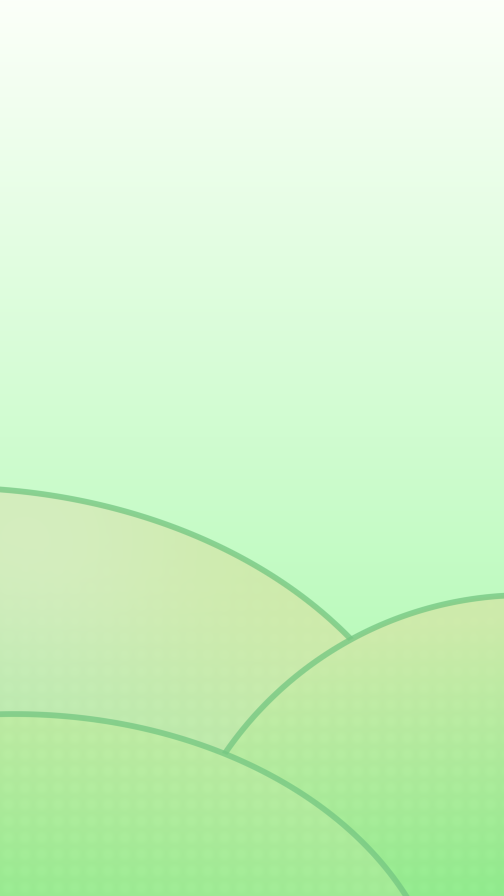
Give the GLSL for this background, as a Shadertoy shader.

```glsl
#define SKY_TOP vec3(0.985, 1.0, 0.975)
#define SKY_LOW vec3(0.735, 0.98, 0.74)
#define CREST vec3(0.805, 0.918, 0.67)
#define MEADOW vec3(0.72, 0.912, 0.66)
#define GRASS vec3(0.57, 0.92, 0.555)
#define OUTLINE vec3(0.46, 0.78, 0.51)
#define OUTLINE_WIDTH 0.0115
#define OUTLINE_ALPHA 0.78
#define DOT_SPACING 0.033
#define DOT_STRENGTH 0.012

// Approximate signed distance to an axis-aligned ellipse
float ellipseDistance(vec2 p, vec2 center, vec2 radii) {
    vec2 q = (p - center) / radii;
    float k = length(q);
    return k * (k - 1.0) / max(length(q / radii), 1e-4);
}

// Fill a hill, then stroke its translucent outline
vec3 paintHill(vec3 backdrop, vec3 fill, float d, float pixel) {
    vec3 color = mix(fill, backdrop, smoothstep(-pixel, pixel, d));
    float edge = abs(d) - 0.5 * OUTLINE_WIDTH;
    float stroke = 1.0 - smoothstep(-0.7 * pixel, 0.7 * pixel, edge);
    return mix(color, OUTLINE, stroke * OUTLINE_ALPHA);
}

// Faint grid of soft dots
float softDots(vec2 p) {
    vec2 cell = fract(p / DOT_SPACING) - 0.5;
    return smoothstep(0.5, 0.1, length(cell)) - 0.35;
}

void mainImage(out vec4 fragColor, in vec2 fragCoord) {
    // Canvas width is one unit
    vec2 p = fragCoord / iResolution.x;
    float pixel = 1.0 / iResolution.x;

    // Sky
    float height = iResolution.y / iResolution.x;
    vec3 color = mix(SKY_LOW, SKY_TOP, smoothstep(0.0, 1.0, 0.5) * 2.0
        * clamp((p.y - 0.515) / (height - 0.515), 0.0, 1.0));

    float dots = DOT_STRENGTH * softDots(p) * smoothstep(0.75, 0.2, p.y);

    // Back hill, paler toward its upper left
    float backDistance = ellipseDistance(p, vec2(-0.102, 0.0995), vec2(0.977, 0.711));
    float backShade = smoothstep(0.72, 0.25, p.y + 0.22 * p.x);
    vec3 backFill = mix(CREST, MEADOW, backShade);
    float haze = exp(-9.0 * dot(p - vec2(0.05, 0.7), p - vec2(0.05, 0.7)));
    backFill += vec3(0.025, 0.012, 0.075) * haze + dots;
    color = paintHill(color, backFill, backDistance, pixel);

    // Right hill
    float rightDistance = ellipseDistance(p, vec2(1.042, -0.125), vec2(0.722));
    float rightShade = clamp((0.53 - p.y + 0.12 * (p.x - 0.8)) / 0.54, 0.0, 1.0);
    vec3 rightFill = mix(CREST, GRASS, rightShade) + dots;
    color = paintHill(color, rightFill, rightDistance, pixel);

    // Front hill
    float frontDistance = ellipseDistance(p, vec2(0.028, -0.259), vec2(0.856, 0.62));
    float frontShade = clamp(0.28 + (0.35 - p.y - 0.12 * p.x) / 0.58, 0.0, 1.0);
    vec3 frontFill = mix(CREST, GRASS, frontShade) + dots;
    color = paintHill(color, frontFill, frontDistance, pixel);

    fragColor = vec4(clamp(color, 0.0, 1.0), 1.0);
}
```
